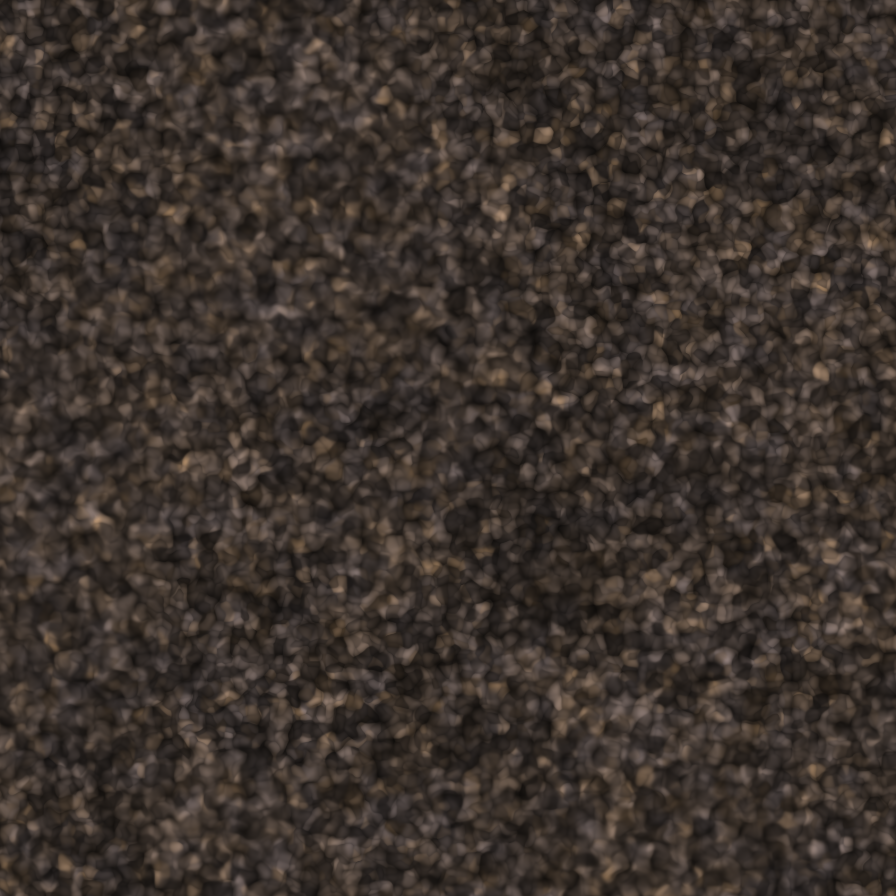
Give the GLSL for this texture, as a Shadertoy shader.

```glsl
// Dark, softly focused granular ground: two layers of blended elliptical grains
// in greys, browns and a few tans. Each layer is a smooth cell pattern; the gaps
// between grains fall into shadow, and slow noise varies light, hue and focus.

const float COARSE_GRAINS = 62.0;    // grains across the canvas
const float FINE_GRAINS   = 104.0;
const float COARSE_SHARE  = 0.6;     // weight of the coarse layer in the tone
const float SOFT_FOCUS    = 6.0;     // grain edge sharpness, blurred areas
const float SHARP_FOCUS   = 15.0;    // grain edge sharpness, clear areas
const float BASE_LIGHT    = 0.199;
const float TONE_CONTRAST = 1.45;
const float GAP_SHADOW    = 0.95;
const float CLOUD_LIGHT   = 0.42;
const float TAN_GLOW      = 0.30;
const vec3 COOL_HUE  = vec3(1.13, 1.00, 0.97);
const vec3 BROWN_HUE = vec3(1.20, 1.00, 0.84);
const vec3 TAN_HUE   = vec3(1.27, 1.00, 0.72);

vec3 hash3(vec2 p) {
    vec3 q = fract(p.xyx * vec3(0.1031, 0.1030, 0.0973));
    q += dot(q, q.yxz + 33.33);
    return fract((q.xxy + q.yzz) * q.zyx);
}

float valueNoise(vec2 p) {
    vec2 cell = floor(p), f = fract(p);
    f = f * f * (3.0 - 2.0 * f);
    float low  = mix(hash3(cell).x, hash3(cell + vec2(1, 0)).x, f.x);
    float high = mix(hash3(cell + vec2(0, 1)).x, hash3(cell + vec2(1, 1)).x, f.x);
    return mix(low, high, f.y);
}

float clouds(vec2 p) {
    return 0.5 * valueNoise(p) + 0.3 * valueNoise(p * 2.1 + 17.0)
         + 0.2 * valueNoise(p * 4.3 + 41.0);
}

// Returns blended grain tone, share of tan, and depth of the gap between grains.
vec3 grains(vec2 p, float sharpness, float seed) {
    vec2 cell = floor(p);
    vec2 blended = vec2(0.0);
    float total = 0.0;
    for (int y = -2; y <= 2; y++)
    for (int x = -2; x <= 2; x++) {
        vec2 id = cell + vec2(x, y) + seed;
        vec3 place = hash3(id);
        vec3 look = hash3(id + 211.0);
        vec2 offset = cell + vec2(x, y) + 0.1 + 0.8 * place.xy - p;

        // Turn and stretch each grain
        float angle = 6.2832 * place.z;
        float c = cos(angle), s = sin(angle);
        offset = mat2(c, -s, s, c) * offset * vec2(1.22, 0.86);

        float weight = exp(-sharpness * dot(offset, offset));
        blended += weight * vec2(look.x, smoothstep(0.76, 0.98, look.y));
        total += weight;
    }
    return vec3(blended / total, max(-log(total) / sharpness, 0.0));
}

void mainImage(out vec4 fragColor, in vec2 fragCoord) {
    vec2 uv = fragCoord / iResolution.y;

    // Slow variation of focus and light, and a warp that roughens the outlines
    float focus = smoothstep(0.3, 0.7, clouds(uv * 3.0 + 5.0) + 0.15 * (uv.x + uv.y - 1.0));
    float sharpness = mix(SOFT_FOCUS, SHARP_FOCUS, focus);
    float light = clouds(uv * 9.0 + 60.0) - 0.5;
    vec2 warp = vec2(valueNoise(uv * 90.0), valueNoise(uv * 90.0 + 37.0)) - 0.5;
    vec2 p = uv + 0.006 * warp;

    vec3 coarse = grains(p * COARSE_GRAINS, sharpness, 13.0);
    vec3 fine = grains(p * FINE_GRAINS, sharpness * 0.75, 307.0);
    vec3 mixed = mix(fine, coarse, COARSE_SHARE);

    // Light: grain tone, shadowed gaps, broad patches
    float tone = TONE_CONTRAST * (mixed.x - 0.5)
               - GAP_SHADOW * (coarse.z + 0.5 * fine.z - 0.22)
               + CLOUD_LIGHT * light + TAN_GLOW * (mixed.y - 0.12);
    float brightness = BASE_LIGHT * exp(tone);

    // Hue: cool to brown in patches and gaps, tan on scattered grains
    float brown = clamp(valueNoise(uv * 38.0 + 90.0) + 0.5 * (coarse.z - 0.2), 0.0, 1.0);
    vec3 hue = mix(COOL_HUE, BROWN_HUE, brown);
    hue = mix(hue, TAN_HUE, 0.85 * mixed.y);

    fragColor = vec4(brightness * hue, 1.0);
}
```
